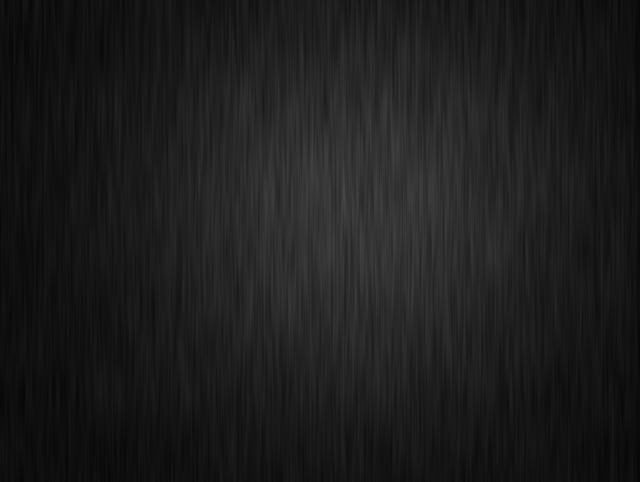
A WebGL 1 fragment shader for this texture:

```glsl
#ifdef GL_FRAGMENT_PRECISION_HIGH
precision highp float;
#else
precision mediump float;
#endif

uniform vec2 u_resolution;

const vec2 GLOW_CENTER = vec2(0.56, 0.57);
const vec2 GLOW_RADIUS = vec2(0.33, 0.42);
const float SHADE = 0.050;
const float GLOW = 0.165;

// Random unit gradient for a lattice cell
vec2 cellGradient(vec2 cell) {
  vec3 p = fract(vec3(cell.xyx) * vec3(0.1031, 0.1030, 0.0973));
  p += dot(p, p.yzx + 33.33);
  float angle = 6.28318 * fract((p.x + p.y) * p.z);
  return vec2(cos(angle), sin(angle));
}

float gradientNoise(vec2 p) {
  vec2 cell = floor(p);
  vec2 f = fract(p);
  vec2 w = f * f * f * (f * (f * 6.0 - 15.0) + 10.0);
  float a = dot(cellGradient(cell), f);
  float b = dot(cellGradient(cell + vec2(1.0, 0.0)), f - vec2(1.0, 0.0));
  float c = dot(cellGradient(cell + vec2(0.0, 1.0)), f - vec2(0.0, 1.0));
  float d = dot(cellGradient(cell + vec2(1.0, 1.0)), f - vec2(1.0, 1.0));
  return mix(mix(a, b, w.x), mix(c, d, w.x), w.y);
}

// Layered vertical fibres; layers too fine for the canvas fade out
float brushedGrain(vec2 uv, float width) {
  vec2 frequency = vec2(62.0, 3.7);
  float weight = 0.40;
  float grain = 0.0;
  for (int i = 0; i < 4; i++) {
    float layer = float(i);
    float visible = smoothstep(0.7, 1.3, width / frequency.x);
    vec2 offset = vec2(17.3, 9.7) * (layer + 1.0);
    grain += weight * visible * gradientNoise(uv * frequency + offset);
    frequency *= vec2(1.75, 1.38);
    weight *= 1.35;
  }
  return grain;
}

float ellipticalGlow(vec2 uv, vec2 center, vec2 radius) {
  vec2 d = (uv - center) / radius;
  return exp(-dot(d, d));
}

void main() {
  vec2 uv = gl_FragCoord.xy / u_resolution;

  // Soft off-centre light over dark metal
  float light = SHADE + GLOW * ellipticalGlow(uv, GLOW_CENTER, GLOW_RADIUS);

  // Fibres scale with the light, with a little constant contrast in shadow
  float grain = brushedGrain(uv, u_resolution.x);
  float tone = light + grain * (0.022 + 0.19 * light);

  // Narrow dark rim on the right
  tone *= 1.0 - 0.35 * smoothstep(0.990, 0.998, uv.x);

  gl_FragColor = vec4(vec3(clamp(tone, 0.0, 1.0)), 1.0);
}
```
